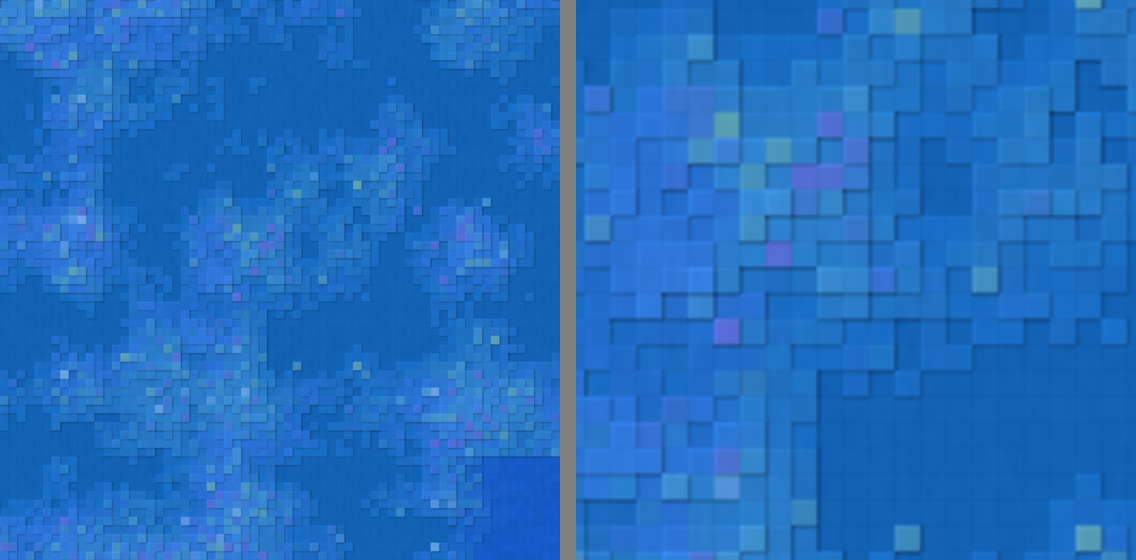
Left: the whole. Right: its middle third, enlarged.
Reproduce this texture procedurally as a Shadertoy shader.

```glsl
const float CELLS = 65.0;         // tiles across the canvas
const float SOFTNESS = 0.13;      // half width of a tile border blend
const float FLOOR_LEVEL = 0.41;   // relief below this stays flat
const float STEP_SIZE = 0.07;     // relief between two plateaus
const float SHADOW = 0.19;
const float HIGHLIGHT = 0.07;
const float GROOVE = 0.025;
const float GRAIN = 0.014;
const vec2 CORNER = vec2(0.83, 0.19);

const vec3 DEEP = vec3(0.07, 0.385, 0.71);
const vec3 MAIN = vec3(0.10, 0.425, 0.765);
const vec3 TEAL = vec3(0.14, 0.465, 0.765);
const vec3 PERIWINKLE = vec3(0.145, 0.43, 0.81);
const vec3 ROYAL = vec3(0.08, 0.345, 0.775);
const vec3 CYAN = vec3(0.27, 0.59, 0.80);
const vec3 MINT = vec3(0.37, 0.64, 0.70);
const vec3 VIOLET = vec3(0.36, 0.42, 0.84);
const vec3 PALE = vec3(0.46, 0.67, 0.90);

float hash(vec2 p, float seed) {
    vec3 q = fract(vec3(p.xyx + seed * 17.3) * vec3(0.1031, 0.1030, 0.0973));
    q += dot(q, q.yzx + 33.33);
    return fract((q.x + q.y) * q.z);
}

float valueNoise(vec2 p, float seed) {
    vec2 i = floor(p);
    vec2 f = fract(p);
    f = f * f * (3.0 - 2.0 * f);
    float low = mix(hash(i, seed), hash(i + vec2(1, 0), seed), f.x);
    float high = mix(hash(i + vec2(0, 1), seed), hash(i + vec2(1, 1), seed), f.x);
    return mix(low, high, f.y);
}

// Royal blue patch with a hard top and a fading left side
float cornerMask(vec2 cell) {
    vec2 p = (cell + 0.5) / CELLS;
    float jitter = 0.05 * (hash(cell, 8.0) - 0.5);
    return smoothstep(-0.04, 0.06, p.x - CORNER.x + jitter) * step(p.y, CORNER.y);
}

// Tile colour in rgb, plateau height in a
vec4 tile(vec2 cell) {
    float relief = 0.55 * valueNoise(cell / 9.0, 1.0)
                 + 0.30 * valueNoise(cell / 3.2, 2.0)
                 + 0.15 * hash(cell, 3.0);
    float level = max(floor((relief - FLOOR_LEVEL) / STEP_SIZE) + 1.0, 0.0);

    // Plateau colours
    float tint = 0.75 * valueNoise(cell / 6.0, 4.0) + 0.25 * hash(cell, 5.0);
    vec3 raised = mix(TEAL, PERIWINKLE, smoothstep(0.40, 0.56, tint));
    vec3 color = mix(DEEP, MAIN, min(level, 1.0));
    color = mix(color, raised, clamp((level - 1.0) * 0.6, 0.0, 1.0));
    color += 0.012 * max(level - 2.0, 0.0);
    color *= 1.0 + 0.05 * (hash(cell, 6.0) - 0.5) * min(level, 1.0);

    // Bright tiles gather on the high ground
    float chance = 0.02 + 0.42 * smoothstep(0.50, 0.76, relief);
    float lit = step(1.0 - chance, hash(cell, 7.0)) * min(level, 1.0);
    float pick = hash(cell, 9.0);
    vec3 spark = pick < 0.40 ? CYAN : pick < 0.62 ? MINT : pick < 0.92 ? VIOLET : PALE;
    float strength = hash(cell, 10.0);
    color = mix(color, spark, lit * mix(0.25, 0.95, strength * strength));

    float corner = cornerMask(cell);
    color = mix(color, ROYAL * (0.98 + 0.05 * hash(cell, 11.0)), corner * 0.92);
    return vec4(color, (level + 1.2 * lit) * (1.0 - corner));
}

// Shade beside a border: d is the distance past it, drop the fall in height
float edgeShade(float d, float drop) {
    float past = smoothstep(-0.09, 0.04, d) * (1.0 - smoothstep(0.06, 0.24, d));
    float line = 1.0 - smoothstep(0.0, 0.12, abs(d));
    float dark = SHADOW * clamp(drop * 0.6, 0.0, 1.0);
    float light = HIGHLIGHT * clamp(-drop * 0.6, 0.0, 1.0);
    return past * (light - dark) - GROOVE * line;
}

void mainImage(out vec4 fragColor, in vec2 fragCoord) {
    vec2 grid = fragCoord / iResolution.xy * CELLS;
    vec2 cell = floor(grid - 0.5);
    vec2 offset = fract(grid - 0.5) - 0.5;
    float pixel = CELLS / min(iResolution.x, iResolution.y);
    float soft = max(SOFTNESS, 0.5 * pixel);
    vec2 blend = smoothstep(-soft, soft, offset);

    // Four tiles around the nearest grid crossing
    vec4 lowLeft = tile(cell);
    vec4 lowRight = tile(cell + vec2(1, 0));
    vec4 topLeft = tile(cell + vec2(0, 1));
    vec4 topRight = tile(cell + vec2(1, 1));
    vec3 color = mix(mix(lowLeft, lowRight, blend.x),
                     mix(topLeft, topRight, blend.x), blend.y).rgb;

    // Shadows fall to the right and downwards
    float dropRight = mix(lowLeft.a - lowRight.a, topLeft.a - topRight.a, blend.y);
    float dropDown = mix(topLeft.a - lowLeft.a, topRight.a - lowRight.a, blend.x);
    color *= 1.0 + edgeShade(offset.x, dropRight) + edgeShade(-offset.y, dropDown);

    // Faint upright ribs inside the tiles
    color += GRAIN * (valueNoise(grid * vec2(3.0, 1.2), 12.0) - 0.5);
    fragColor = vec4(clamp(color, 0.0, 1.0), 1.0);
}
```
